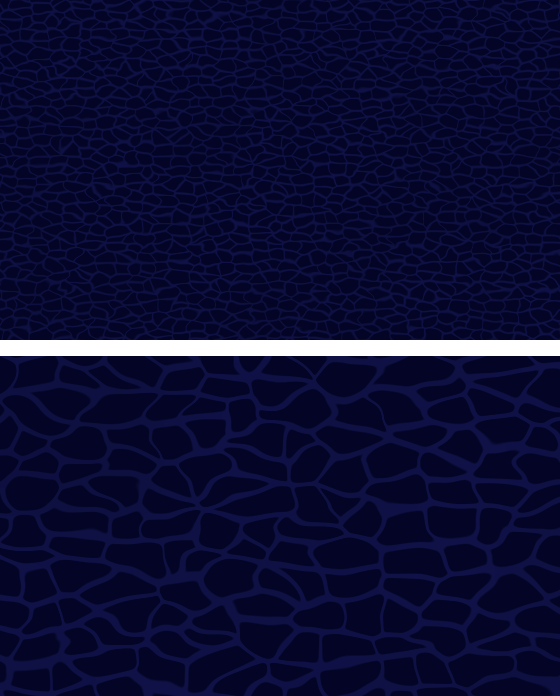
Top, the full canvas; bottom, a detail of the centre.
This texture is drawn by a WebGL 2 fragment shader. Its source:

```glsl
#version 300 es
precision highp float;
// Flattened, rounded navy scales separated by a net of slightly lighter seams.

#define CELL_SIZE vec2(0.046, 0.0285)
#define JITTER 0.86
#define WARP 0.26
#define SEAM_FLAT 0.0029
#define SEAM_STEEP 0.0015
#define ROUNDING 0.0013
#define SCALE_COLOR vec3(0.014, 0.021, 0.148)
#define SEAM_COLOR vec3(0.058, 0.064, 0.265)
#define SEAM_VARIATION 0.12

uniform vec2 u_resolution;
out vec4 fragColor;

float hash(vec2 p) {
    return fract(sin(dot(p, vec2(127.1, 311.7))) * 43758.5453);
}

vec2 hash2(vec2 p) {
    return vec2(hash(p), hash(p + vec2(37.2, 91.7)));
}

float noise(vec2 p) {
    vec2 i = floor(p), f = fract(p);
    f = f * f * (3.0 - 2.0 * f);
    return mix(mix(hash(i), hash(i + vec2(1.0, 0.0)), f.x),
               mix(hash(i + vec2(0.0, 1.0)), hash(i + 1.0), f.x), f.y);
}

// Seed position inside one lattice cell
vec2 seedPoint(vec2 cell) {
    return cell + 0.5 + JITTER * (hash2(cell) - 0.5);
}

// Distance to the nearest seam, negative inside it, with rounded corners
float seamDistance(vec2 q) {
    vec2 base = floor(q);
    vec2 nearest = vec2(0.0), owner = base;
    float best = 1e6;
    for (int y = -1; y <= 1; y++) {
        for (int x = -1; x <= 1; x++) {
            vec2 cell = base + vec2(x, y);
            vec2 seed = seedPoint(cell);
            float d = dot(seed - q, seed - q);
            if (d < best) {
                best = d;
                nearest = seed;
                owner = cell;
            }
        }
    }

    // Blend the distances to all borders of the owning cell
    float total = 0.0;
    for (int y = -2; y <= 2; y++) {
        for (int x = -2; x <= 2; x++) {
            if (x == 0 && y == 0) continue;
            vec2 seed = seedPoint(owner + vec2(x, y));
            vec2 normal = normalize(seed - nearest);
            vec2 slope = normal / CELL_SIZE;
            float d = dot(0.5 * (seed + nearest) - q, normal) / length(slope);
            float flatness = abs(normalize(slope).y);
            d -= mix(SEAM_STEEP, SEAM_FLAT, flatness);
            total += exp(-d / ROUNDING);
        }
    }
    return -ROUNDING * log(total);
}

void main() {
    vec2 p = gl_FragCoord.xy / u_resolution.y;
    float pixel = 1.0 / u_resolution.y;

    // Bend the lattice so that the seams curve
    vec2 q = p / CELL_SIZE + 40.0;
    vec2 bend = vec2(noise(q * 1.3 + 7.3), noise(q * 1.3 + 61.9)) - 0.5;
    q += 2.0 * WARP * bend;

    float d = seamDistance(q);
    float seam = 1.0 - smoothstep(-0.8 * pixel, 0.8 * pixel, d);

    // Gentle uneven brightness along the net
    float tone = 1.0 + SEAM_VARIATION * (noise(p * 9.0 + 3.0) - 0.5);
    fragColor = vec4(mix(SCALE_COLOR, SEAM_COLOR * tone, seam), 1.0);
}
```
